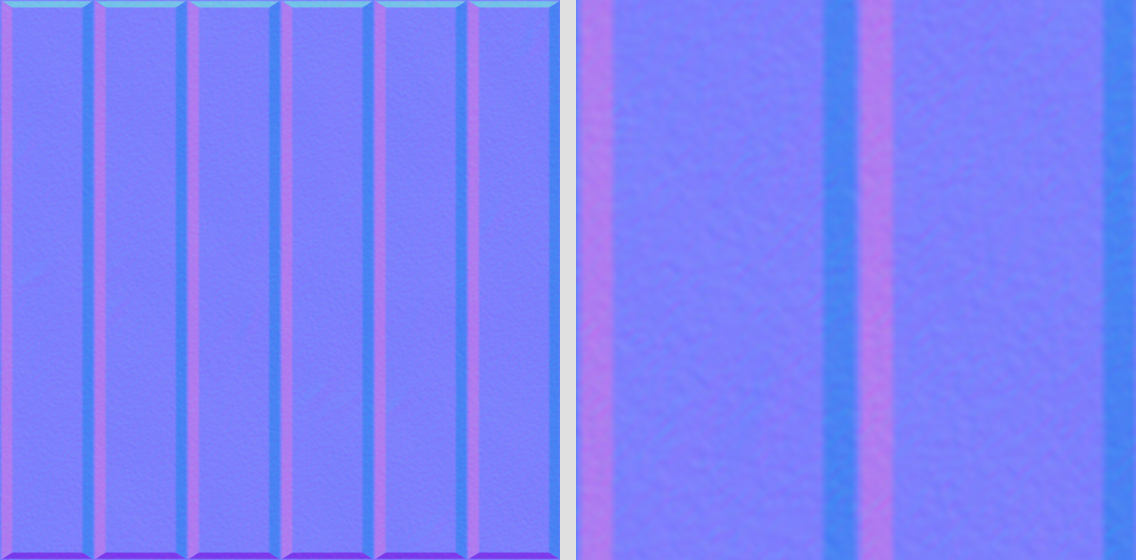
Left: the whole. Right: its middle third, enlarged.
A WebGL 1 fragment shader for this texture map:

```glsl
precision highp float;
uniform vec2 u_resolution;

float hash(vec2 p) {
  return fract(sin(dot(p, vec2(12.9898, 78.233))) * 43758.5453);
}

float noise(vec2 p) {
  vec2 cell = floor(p);
  vec2 f = fract(p);
  f = f * f * (3.0 - 2.0 * f);
  return mix(mix(hash(cell), hash(cell + vec2(1.0, 0.0)), f.x),
             mix(hash(cell + vec2(0.0, 1.0)), hash(cell + vec2(1.0, 1.0)), f.x), f.y);
}

// Fine grain height, stretched along the rising diagonal
float grain(vec2 uv) {
  return noise(vec2(uv.x + uv.y, uv.y - uv.x) * vec2(115.0, 190.0))
       + 0.5 * noise(uv * 260.0 + 17.0);
}

float swell(vec2 uv) {
  return noise(uv * vec2(9.0, 6.0) + 5.0) + 0.5 * noise(uv * vec2(19.0, 13.0) + 31.0);
}

vec2 grainTilt(vec2 uv) {
  vec2 e = vec2(0.002, 0.0);
  return vec2(grain(uv + e.xy) - grain(uv - e.xy), grain(uv + e.yx) - grain(uv - e.yx));
}

vec2 swellTilt(vec2 uv) {
  vec2 e = vec2(0.01, 0.0);
  return vec2(swell(uv + e.xy) - swell(uv - e.xy), swell(uv + e.yx) - swell(uv - e.yx));
}

// Sparse soft dents, scattered separately on each panel
vec2 creaseTilt(vec2 local, float panel) {
  vec2 tilt = vec2(0.0);
  for (int i = 0; i < 3; i++) {
    vec2 seed = vec2(panel + 1.0, float(i) * 3.7 + 2.0);
    vec2 center = vec2(0.03 + 0.1 * hash(seed), 0.06 + 0.88 * hash(seed + 9.1));
    float angle = mix(0.55, 1.35, hash(seed + 4.3));
    vec2 along = vec2(cos(angle), sin(angle));
    vec2 across = vec2(along.y, -along.x);
    vec2 d = local - center;
    float s = dot(d, along) / 0.04;
    float t = dot(d, across) / 0.011 + 0.35 * s * s;
    float depth = mix(0.02, 0.075, hash(seed + 6.7));
    tilt += across * depth * t * exp(-t * t - s * s);
  }
  return tilt;
}

void main() {
  vec2 uv = gl_FragCoord.xy / u_resolution;

  // Six full-height panels
  float column = uv.x * 6.0 - 0.008;
  float panel = mod(floor(column), 6.0);
  float u = fract(column);

  // Distance from the panel border, measured in bevel widths
  float side = min(u, 1.0 - u) / 0.133;
  float end = min(uv.y, 1.0 - uv.y) / 0.0143;
  float miter = smoothstep(-0.12, 0.12, side - end);
  float sideBevel = smoothstep(-0.06, 0.22, side) * (1.0 - smoothstep(0.78, 1.08, side));
  float endBevel = smoothstep(0.0, 0.28, end) * (1.0 - smoothstep(0.78, 1.08, end));

  // Encoded direction of the face and its four bevels
  vec3 sideColor = u < 0.5 ? vec3(0.68, 0.485, 0.95) : vec3(0.29, 0.51, 0.965);
  vec3 endColor = uv.y < 0.5 ? vec3(0.48, 0.23, 0.93) : vec3(0.46, 0.76, 0.92);
  vec3 color = vec3(0.49, 0.5, 1.0);
  color = mix(color, sideColor, sideBevel * (1.0 - miter));
  color = mix(color, endColor, endBevel * miter);

  // Surface wear
  float face = smoothstep(0.85, 1.15, min(side, end));
  color.rg += grainTilt(uv) * 0.036 + swellTilt(uv) * 0.035;
  color.rg += creaseTilt(vec2(u / 6.0, uv.y), panel) * face;
  color.b -= 0.02 * hash(floor(uv * 384.0));

  gl_FragColor = vec4(clamp(color, 0.0, 1.0), 1.0);
}
```
